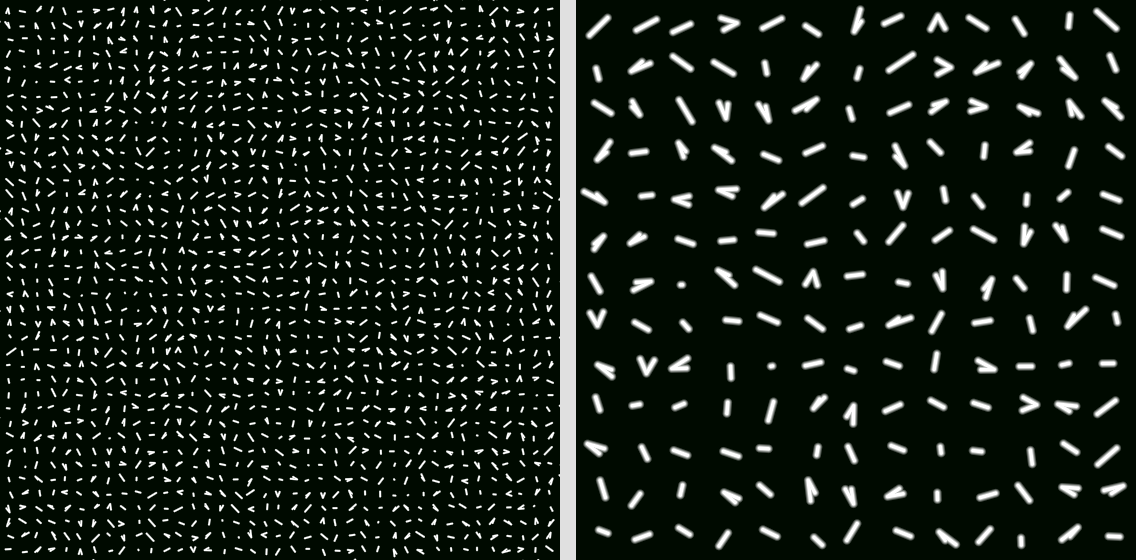
Left: the whole. Right: its middle third, enlarged.
This pattern is drawn by a three.js fragment shader. Its source:

```glsl
#define CELLS 39.385
#define ANCHOR 0.667
#define HALF_WIDTH 0.071
#define SOFTNESS 0.082
#define JITTER 0.28
#define FORK_SHARE 0.34
#define DOT_SHARE 0.03
#define GROUND vec3(0.0, 0.038, 0.0)
#define INK vec3(1.0)

varying vec2 vUv;

vec4 hash4(vec2 cell) {
  vec4 q = fract(cell.xyxy * vec4(0.1031, 0.1030, 0.0973, 0.1099));
  q += dot(q, q.wzxy + 33.33);
  return fract((q.xxyz + q.yzzw) * q.zywx);
}

float segmentDistance(vec2 p, vec2 a, vec2 b) {
  vec2 ab = b - a;
  float t = clamp(dot(p - a, ab) / max(dot(ab, ab), 1e-6), 0.0, 1.0);
  return length(p - a - ab * t);
}

vec2 polar(float angle, float radius) {
  return radius * vec2(cos(angle), sin(angle));
}

// One mark: two arms from a shared vertex, folded together for a plain dash
float markDistance(vec2 p, vec2 cell) {
  vec4 shape = hash4(cell + 7.0);
  vec4 place = hash4(cell + 91.0);
  float angle = shape.x * 6.2831853;
  float diagonal = abs(sin(2.0 * angle));

  // Dashes: short along the axes, longest along the diagonals
  float spread = 0.0;
  float armA = mix(0.14, 0.35, shape.z) + 0.45 * diagonal * diagonal * shape.w;
  float armB = armA;

  // Forks: wide along the axes, narrow and uneven along the diagonals
  if (shape.y < FORK_SHARE) {
    spread = mix(0.42, 0.12, diagonal) * mix(0.75, 1.25, place.z);
    if (place.w < 0.5) spread = -spread;
    armA = 0.34 + 0.26 * diagonal * shape.z;
    armB = 0.36 - 0.12 * diagonal * shape.w;
  } else if (shape.y > 1.0 - DOT_SHARE) {
    armA = armB = 0.04;
  }

  vec2 a = polar(angle + spread, armA);
  vec2 b = polar(angle - spread, armB);
  vec2 vertex = (place.xy - 0.5) * JITTER - 0.25 * (a + b);
  return min(segmentDistance(p, vertex, vertex + a),
             segmentDistance(p, vertex, vertex + b));
}

void main() {
  vec2 grid = vUv * CELLS - ANCHOR + 0.5;
  vec2 home = floor(grid);

  // Marks may cross cell borders, so the neighbours are checked too
  float nearest = 1.0;
  for (int y = -1; y <= 1; y++) {
    for (int x = -1; x <= 1; x++) {
      vec2 cell = home + vec2(float(x), float(y));
      nearest = min(nearest, markDistance(grid - cell - 0.5, cell));
    }
  }

  float cover = clamp((HALF_WIDTH - nearest) / SOFTNESS + 0.5, 0.0, 1.0);
  gl_FragColor = vec4(mix(GROUND, INK, cover), 1.0);
}
```
